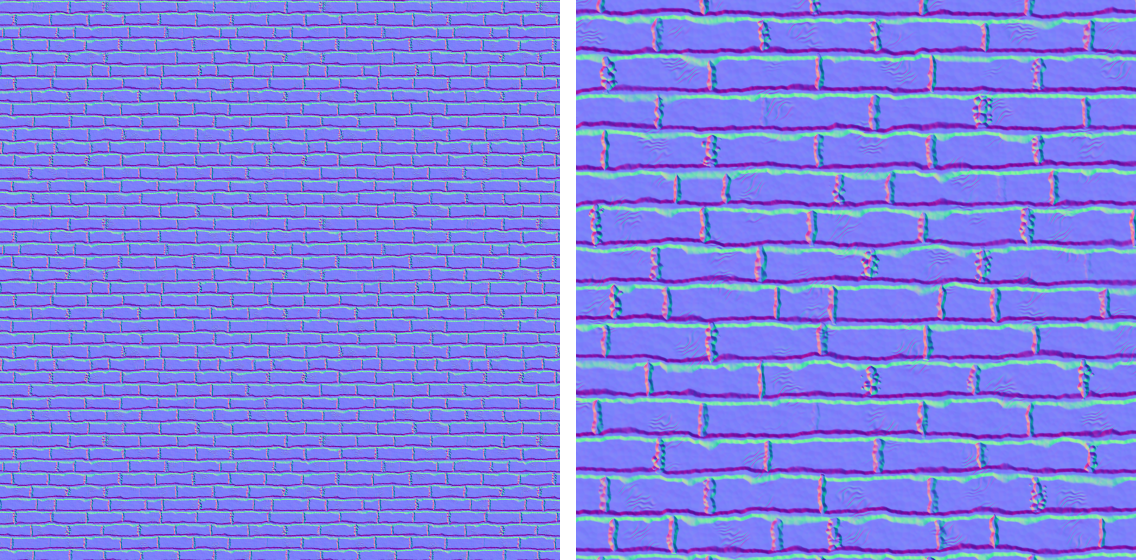
Left, the full canvas; right, a detail of the centre.
A Shadertoy shader for this texture map:

```glsl
// Tangent-space normal map of an old brick wall, tiling every 17 courses.
// A height field of uneven grooves, crumbled joints and surface grain is built
// from hashes, layered sines and cellular noise, then turned into normals.

const float TAU = 6.2831853;
const float COURSES = 17.0;            // courses in one tile; the unit is one course
const float BRICKS = 6.0;              // full bricks across one tile
const float TILE_SIZE = 0.3875;        // tile edge as a share of the canvas
const float BRICK_WIDTH = COURSES / BRICKS;
const float FIRST_COURSE = 1.046;      // courses between canvas top and tile top
const float GROOVE_DEPTH = 0.155;
const float SLOPE_SHADE = 0.45;        // how far steep faces lose blue

float hash(vec2 p) {
    return fract(sin(dot(p, vec2(127.1, 311.7))) * 43758.55);
}

// Sum of sines with whole wave counts per tile, so it repeats without a seam.
float layeredWaves(vec2 p, float frequency, float seed) {
    float sum = 0.0, amplitude = 0.5;
    for (int i = 0; i < 4; i++) {
        float angle = seed + 2.4 * float(i);
        vec2 waveCount = floor(frequency * vec2(cos(angle), sin(angle)) + 0.5);
        sum += amplitude * sin(TAU * dot(p, waveCount) / COURSES + seed * 3.0 + angle);
        frequency *= 1.7;
        amplitude *= 0.65;
    }
    return sum;
}

// Kinked line from -0.5 to 0.5; a short ramp gives flat runs with jogs.
float kinkedLine(float x, float row, float cells, float ramp) {
    float t = x * cells / COURSES;
    float i = floor(t);
    float a = hash(vec2(mod(i, cells), row + cells));
    float b = hash(vec2(mod(i + 1.0, cells), row + cells));
    return mix(a, b, clamp((t - i - 1.0 + ramp) / ramp, 0.0, 1.0)) - 0.5;
}

// Distance to the nearest scattered point, with density cells per course.
float cellular(vec2 p, float density) {
    p *= density;
    vec2 cell = floor(p);
    float nearest = 2.0;
    for (int y = -1; y <= 1; y++)
    for (int x = -1; x <= 1; x++) {
        vec2 c = cell + vec2(x, y);
        vec2 id = mod(c, COURSES * density);
        nearest = min(nearest, distance(p, c + vec2(hash(id), hash(id + 71.3))));
    }
    return nearest;
}

float groove(float d, float flatWidth, float bevel) {
    return 1.0 - smoothstep(flatWidth, flatWidth + bevel, d);
}

// x: distance to the nearest upright joint in courses, y: index of that joint.
vec2 uprightJoint(float x, float course) {
    bool mixedCourse = course == 1.0 || course == 4.0 || course == 10.0;
    float halfShift = mod(course + (course < 5.0 ? 0.0 : 1.0), 2.0);
    float start = 0.38 + 0.5 * halfShift + 0.1 * (hash(vec2(course, 5.0)) - 0.5);
    if (mixedCourse) start = course < 2.0 ? 0.07 : 1.03;

    float s = x / BRICK_WIDTH - start;
    s += 0.04 * layeredWaves(vec2(x, course), 9.0, 2.0);
    float d = abs(s - floor(s + 0.5));
    if (mixedCourse) {                 // half brick, then full brick
        float c = mod(s, 1.5);
        d = min(min(c, abs(c - 0.5)), 1.5 - c);
    }
    return vec2(d * BRICK_WIDTH, mod(floor(2.0 * s + 0.5), 2.0 * BRICKS));
}

float wallHeight(vec2 p) {
    float chips = cellular(p, 6.0) - 0.45;

    // Bed joint: each line wanders on its own, with tilts and small jogs
    float line = floor(p.y + 0.5);
    float bedId = mod(line, COURSES);
    float wander = 0.06 * (hash(vec2(bedId, 9.0)) - 0.5)
                 + 0.1 * kinkedLine(p.x, bedId, 12.0, 1.0)
                 + 0.08 * kinkedLine(p.x, bedId, 23.0, 0.25)
                 + 0.03 * kinkedLine(p.x, bedId, 97.0, 1.0);
    float fromLine = p.y - line - wander;
    bool underLine = fromLine > 0.0;

    // Each brick edge has its own setback, and some stretches fade out softly
    float edgeId = bedId + (underLine ? 30.0 : 60.0);
    float gap = 0.036 + 0.06 * kinkedLine(p.x, edgeId, 19.0, 0.6);
    float softness = max(0.0, kinkedLine(p.x, edgeId, 31.0, 0.8) - 0.1);
    float bevel = 0.1 + (underLine ? 0.45 : 0.25) * softness;
    float bed = groove(abs(fromLine) + 0.03 * chips, gap, bevel);
    bed *= 0.95 + 0.5 * kinkedLine(p.x, bedId, 15.0, 0.7);

    // Upright joints, some crumbled and a few almost filled
    float course = mod(underLine ? line : line - 1.0, COURSES);
    float bend = 0.03 * layeredWaves(p, 24.0, 5.2);
    vec2 joint = uprightJoint(p.x + bend, course);
    float wear = hash(vec2(joint.y, course + 20.0));
    float crumble = smoothstep(0.65, 1.0, wear);
    float depth = wear < 0.07 ? 0.1 : 0.6 + 0.5 * hash(vec2(joint.y + 40.0, course));
    float jointD = joint.x + chips * mix(0.06, 0.22, crumble);
    float upright = depth * groove(jointD, 0.015, 0.1 + 0.06 * crumble);

    // Broad swell, fine grain, and slanted scratches in scattered patches
    float patchMask = smoothstep(0.35, 0.8, layeredWaves(p, 6.0, 3.4));
    float scratches = sin(TAU * dot(p, vec2(28.0, 53.0)) / COURSES
                          + 4.0 * layeredWaves(p, 14.0, 2.6));
    float surface = 0.008 * layeredWaves(p, 9.0, 0.9) + 0.006 * chips;
    surface += 0.014 * patchMask * pow(abs(scratches), 3.0);

    return surface - GROOVE_DEPTH * max(bed, upright);
}

// p.y runs down the wall, so the vertical slope keeps its sign.
vec3 wallNormal(vec2 p) {
    vec2 e = vec2(0.022, 0.0);
    float slopeX = (wallHeight(p + e.xy) - wallHeight(p - e.xy)) / (2.0 * e.x);
    float slopeY = (wallHeight(p + e.yx) - wallHeight(p - e.yx)) / (2.0 * e.x);
    vec3 normal = normalize(vec3(-slopeX, slopeY, 1.0));
    normal.z *= 1.0 - SLOPE_SHADE * length(normal.xy);
    return normal;
}

void mainImage(out vec4 fragColor, in vec2 fragCoord) {
    vec3 color = vec3(0.0);
    for (int i = 0; i < 4; i++) {      // four samples smooth the edges
        vec2 uv = (fragCoord + vec2(i % 2, i / 2) * 0.5 - 0.25) / iResolution.xy;
        vec2 p = vec2(uv.x, 1.0 - uv.y) * COURSES / TILE_SIZE;
        p.y -= FIRST_COURSE;
        color += wallNormal(p) * 0.5 + 0.5;
    }
    fragColor = vec4(color * 0.25 * vec3(0.985, 1.0, 0.99), 1.0);
}
```
